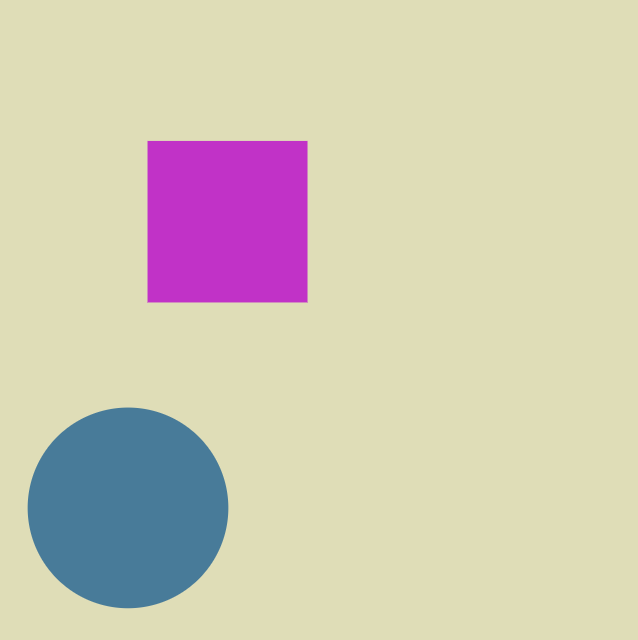
This background is drawn by a Shadertoy shader. Its source:

```glsl
// Draws a magenta square and a blue disc on a flat pale khaki ground.

const vec3 KHAKI = vec3(0.875, 0.867, 0.718);
const vec3 MAGENTA = vec3(0.757, 0.196, 0.780);
const vec3 BLUE = vec3(0.282, 0.482, 0.600);

// Signed distance to an axis-aligned box
float boxDistance(vec2 p, vec2 center, vec2 halfSize) {
    vec2 d = abs(p - center) - halfSize;
    return length(max(d, 0.0)) + min(max(d.x, d.y), 0.0);
}

// Signed distance to a circle
float circleDistance(vec2 p, vec2 center, float radius) {
    return length(p - center) - radius;
}

// Lays a colour over the base with an edge one pixel wide
vec3 paint(vec3 base, vec3 color, float dist, float pixel) {
    return mix(base, color, clamp(0.5 - dist / pixel, 0.0, 1.0));
}

void mainImage(out vec4 fragColor, in vec2 fragCoord) {
    // Canvas height is one unit
    float pixel = 1.0 / iResolution.y;
    vec2 p = fragCoord * pixel;

    float square = boxDistance(p, vec2(0.3555, 0.6536), vec2(0.125, 0.1262));
    float disc = circleDistance(p, vec2(0.2, 0.2064), 0.1568);

    vec3 color = paint(KHAKI, MAGENTA, square, pixel);
    color = paint(color, BLUE, disc, pixel);
    fragColor = vec4(color, 1.0);
}
```
